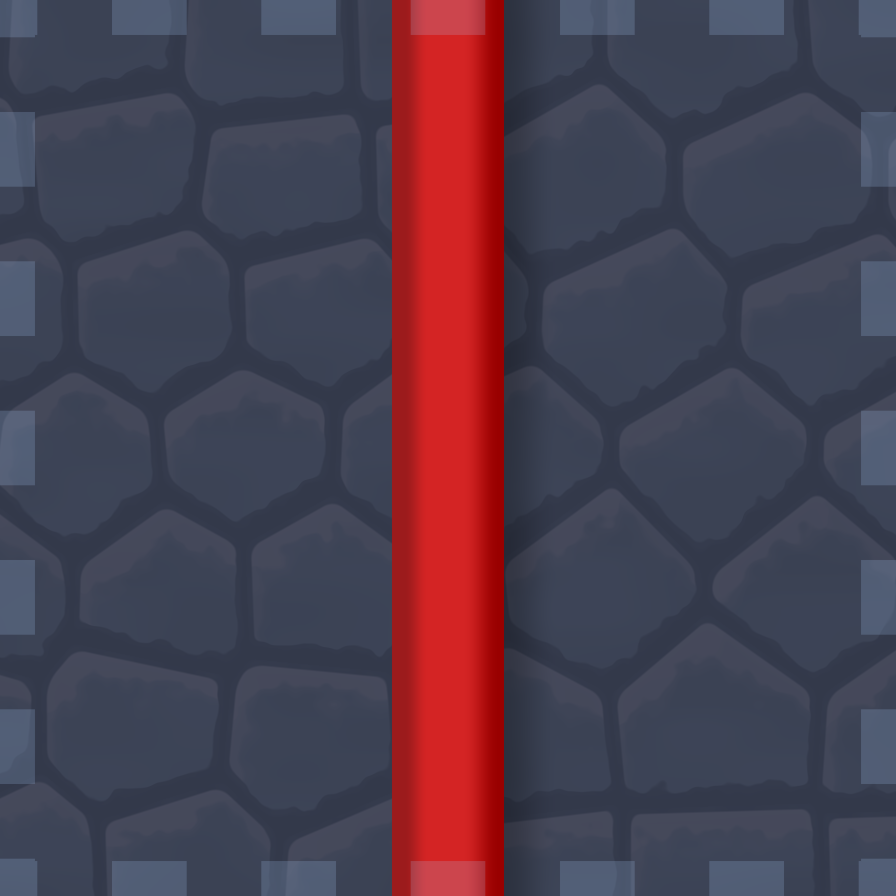
Give the GLSL for this texture, as a Shadertoy shader.

```glsl
// Slate flagstones crossed by a glossy red vertical bar, framed by pale translucent dashes.

const vec3 GROUT = vec3(0.199, 0.222, 0.290);
const vec3 STONE = vec3(0.235, 0.263, 0.335);
const vec3 RIM = vec3(0.285, 0.294, 0.362);
const vec3 BAR_LEFT = vec3(0.61, 0.105, 0.11);
const vec3 BAR_MID = vec3(0.83, 0.14, 0.14);
const vec3 BAR_RIGHT = vec3(0.60, 0.0, 0.0);
const vec3 DASH = vec3(0.68, 0.82, 1.0);
const float DASH_ALPHA = 0.19;
const float DASH_PERIOD = 1.0 / 6.0;
const float DASH_DEPTH = 0.039;
const float BAR_MIN = 0.4375;
const float BAR_MAX = 0.5625;
const float SHADOW_REACH = 0.06;
const float SHADOW_ALPHA = 0.26;

// Courses of stone: spacing and sideways stagger on each side of the bar.
const int ROWS = 7;
const float TOP_ROW = 0.961;
const float ROW_STEP = 0.156;
const float LEFT_STEP = 0.195;
const float RIGHT_STEP = 0.228;
const float LEFT_STAGGER[ROWS] = float[](0.09, 0.137, 0.17, 0.094, 0.18, 0.143, 0.026);
const float RIGHT_STAGGER[ROWS] = float[](0.553, 0.645, 0.71, 0.566, 0.67, 0.58, 0.586);
const float JITTER = 0.03;

const vec2 LIGHT_DIR = vec2(-0.35, 0.937);
const float GAP = 0.0055;
const float SHADE_WIDTH = 0.017;
const float RIM_WIDTH = 0.034;
const float CORNER = 0.012;

float hash(vec2 p) {
    vec3 q = fract(p.xyx * vec3(0.1031, 0.1030, 0.0973));
    q += dot(q, q.yzx + 33.33);
    return fract((q.x + q.y) * q.z);
}

float noise(vec2 p) {
    vec2 i = floor(p), f = fract(p);
    f = f * f * (3.0 - 2.0 * f);
    return mix(mix(hash(i), hash(i + vec2(1, 0)), f.x),
               mix(hash(i + vec2(0, 1)), hash(i + vec2(1, 1)), f.x), f.y);
}

float smoothMin(float a, float b, float k) {
    float h = max(k - abs(a - b), 0.0) / k;
    return min(a, b) - h * h * k * 0.25;
}

// Centre of one stone in the staggered courses.
vec2 stoneCentre(int row, int col, bool rightSide) {
    float x = rightSide ? RIGHT_STAGGER[row] + RIGHT_STEP * float(col)
                        : LEFT_STAGGER[row] + LEFT_STEP * float(col);
    vec2 id = vec2(col + (rightSide ? 27 : 11), row + 5);
    vec2 offset = vec2(hash(id), hash(id + 41.0)) - 0.5;
    return vec2(x, TOP_ROW - ROW_STEP * float(row)) + JITTER * offset;
}

vec3 paving(vec2 uv, float px) {
    bool rightSide = uv.x > 0.5;
    vec2 home = vec2(0.0);
    float nearest = 1e3;
    for (int row = 0; row < ROWS; row++)
        for (int col = -1; col <= 3; col++) {
            vec2 c = stoneCentre(row, col, rightSide);
            float d = distance(uv, c);
            if (d < nearest) { nearest = d; home = c; }
        }

    // Upper edges catch light; lower edges sink into a ragged shadow.
    float ragged = 0.65 * noise(uv * 38.0) + 0.35 * noise(uv * 85.0);
    float inside = 1.0, rim = 0.0, innerRim = 0.0;
    for (int row = 0; row < ROWS; row++)
        for (int col = -1; col <= 3; col++) {
            vec2 c = stoneCentre(row, col, rightSide);
            vec2 across = c - home;
            if (dot(across, across) < 1e-5) continue;
            vec2 outward = normalize(across);
            float d = dot(0.5 * (home + c) - uv, outward);
            float facing = dot(outward, LIGHT_DIR);
            float shade = SHADE_WIDTH * max(-facing, 0.0) * (0.3 + 1.4 * ragged);
            inside = smoothMin(inside, d - GAP - shade, CORNER);
            float lit = smoothstep(-0.1, 0.8, facing);
            float reach = RIM_WIDTH * (0.4 + ragged) * lit;
            rim = max(rim, lit * (1.0 - smoothstep(reach - 0.003, reach + 0.003, d)));
            innerRim = max(innerRim, lit * (1.0 - smoothstep(reach, reach * 1.6 + 0.004, d)));
        }

    vec3 face = STONE * (0.975 + 0.05 * noise(uv * vec2(9.0, 22.0)));
    face = mix(face, RIM, 0.45 * rim + 0.25 * innerRim);
    face = mix(face, RIM, 0.2 * rim * (1.0 - smoothstep(0.0, 0.012, inside)));
    vec3 bed = mix(GROUT, STONE, 0.3 * smoothstep(-0.009, -0.003, inside) * ragged);
    return mix(bed, face, smoothstep(-px, px + 0.0015, inside));
}

vec3 barColour(float x) {
    vec3 c = mix(BAR_LEFT, BAR_MID, smoothstep(0.451, 0.478, x));
    return mix(c, BAR_RIGHT, smoothstep(0.517, 0.557, x));
}

// Coverage of dashes centred on multiples of the period, along both borders.
float borderDashes(vec2 uv, float px) {
    vec2 along = abs(fract(uv / DASH_PERIOD + 0.5) - 0.5) * DASH_PERIOD;
    vec2 dash = 1.0 - smoothstep(-px, px, along - 0.25 * DASH_PERIOD);
    vec2 border = 1.0 - smoothstep(-px, px, min(uv, 1.0 - uv) - DASH_DEPTH);
    return max(dash.x * border.y, dash.y * border.x);
}

void mainImage(out vec4 fragColor, in vec2 fragCoord) {
    vec2 uv = fragCoord / iResolution.xy;
    float px = 0.6 / min(iResolution.x, iResolution.y);
    vec3 colour = paving(uv, px);

    float shadow = 1.0 - smoothstep(0.0, SHADOW_REACH, uv.x - BAR_MAX);
    colour *= 1.0 - SHADOW_ALPHA * shadow * step(0.5, uv.x);

    float bar = smoothstep(-px, px, uv.x - BAR_MIN) * smoothstep(-px, px, BAR_MAX - uv.x);
    colour = mix(colour, barColour(uv.x), bar);
    colour = mix(colour, DASH, DASH_ALPHA * borderDashes(uv, px));
    fragColor = vec4(colour, 1.0);
}
```
